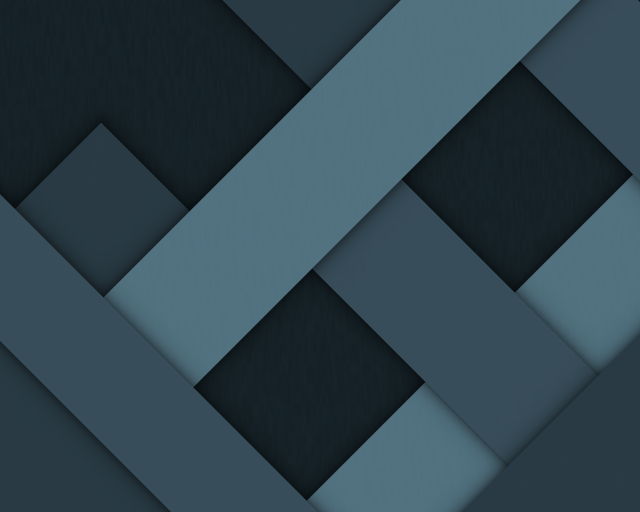
This background is drawn by a Shadertoy shader. Its source:

```glsl
// Layered diagonal paper strips in slate blue with soft shadows over a dark grained base.

const vec3 DARK  = vec3(0.083, 0.131, 0.153);
const vec3 DIM   = vec3(0.160, 0.228, 0.267);
const vec3 MID   = vec3(0.216, 0.302, 0.349);
const vec3 LIGHT = vec3(0.320, 0.446, 0.502);

const float SHADOW_WIDTH = 0.014;
const float SHADOW_DEPTH = 0.46;
const float GRAIN_DEPTH  = 0.10;
const vec2  GRAIN_SCALE  = vec2(230.0, 50.0);
const float FAR = 4.0;      // beyond the canvas
const float TUCK = 0.15;    // length hidden beneath a neighbouring strip

// Strip edges along the rising diagonals (x + depth)
const float BEAM_START = 0.783, BEAM_END = 1.134;
const float LOW_START  = 1.577, LOW_END  = 1.902;
const float TILE_START = 0.437;

// Strip edges along the falling diagonals (x - depth)
const float LEFT_START  = -0.666, LEFT_END  = -0.379;
const float MID_START   =  0.085, MID_END   =  0.434;
const float RIGHT_START =  0.896, RIGHT_END =  1.246;
const float TILE_END    = -0.042;

float hash(vec2 p) {
    p = fract(p * vec2(0.1031, 0.1137));
    p += dot(p, p.yx + 33.33);
    return fract((p.x + p.y) * p.x * 17.0);
}

float noise(vec2 p) {
    vec2 cell = floor(p), f = fract(p);
    f = f * f * (3.0 - 2.0 * f);
    float bottom = mix(hash(cell), hash(cell + vec2(1, 0)), f.x);
    float top = mix(hash(cell + vec2(0, 1)), hash(cell + vec2(1, 1)), f.x);
    return mix(bottom, top, f.y);
}

// Signed distance to a rectangle in diagonal coordinates
float boxDistance(vec2 q, vec2 lo, vec2 hi) {
    vec2 d = abs(q - 0.5 * (lo + hi)) - 0.5 * (hi - lo);
    return (length(max(d, 0.0)) + min(max(d.x, d.y), 0.0)) * 0.70711;
}

// Lay a sheet over the colour, shading whatever lies beneath it
void sheet(inout vec3 color, vec2 q, vec2 lo, vec2 hi, vec3 tint) {
    float d = boxDistance(q, lo, hi);
    float pixel = 1.0 / iResolution.y;
    color *= 1.0 - SHADOW_DEPTH * exp(-max(d, 0.0) / SHADOW_WIDTH);
    color = mix(color, tint, smoothstep(0.7 * pixel, -0.7 * pixel, d));
}

void mainImage(out vec4 fragColor, in vec2 fragCoord) {
    vec2 p = fragCoord / iResolution.y;
    float depth = 1.0 - p.y;
    vec2 q = vec2(p.x + depth, p.x - depth);

    // Grained base
    float grain = noise(p * GRAIN_SCALE) - 0.5;
    vec3 color = DARK * (1.0 + GRAIN_DEPTH * grain);

    // Lowest sheets: small tile, top wedge and left corner
    sheet(color, q, vec2(TILE_START, LEFT_END - TUCK), vec2(BEAM_START + TUCK, TILE_END), DIM);
    sheet(color, q, vec2(-FAR, MID_END), vec2(BEAM_START + TUCK, FAR), DIM);
    sheet(color, q, vec2(-FAR, -FAR), vec2(FAR, LEFT_START + 0.5 * TUCK), DIM);

    // Lower light strip, crossed by two falling strips
    sheet(color, q, vec2(LOW_START, -FAR), vec2(LOW_END + TUCK, FAR), LIGHT);
    sheet(color, q, vec2(BEAM_END - TUCK, MID_START), vec2(FAR, MID_END), MID);
    sheet(color, q, vec2(BEAM_END - TUCK, RIGHT_START), vec2(FAR, RIGHT_END), MID);

    // Main light beam, left strip and right corner on top
    sheet(color, q, vec2(BEAM_START, LEFT_END - TUCK), vec2(BEAM_END, FAR), LIGHT);
    sheet(color, q, vec2(-FAR, LEFT_START), vec2(FAR, LEFT_END), MID);
    sheet(color, q, vec2(LOW_END, -FAR), vec2(FAR, FAR), DIM);

    // Faint paper grain over everything
    color *= 1.0 + 0.15 * GRAIN_DEPTH * grain;
    fragColor = vec4(color, 1.0);
}
```
